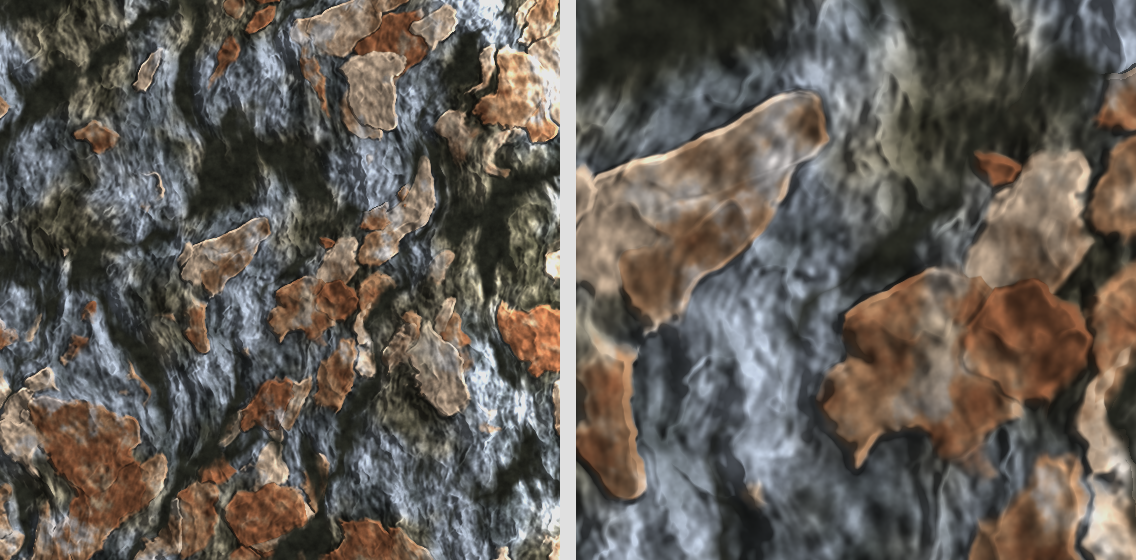
Left: the whole. Right: its middle third, enlarged.
This texture is drawn by a Shadertoy shader. Its source:

```glsl
// Weathered pine bark: furrowed grey plates carrying overlapping rust and tan flakes.
#define PLATE_GRID vec2(4.3, 2.1)
#define PLATE_TILT 0.38
#define FLAKE_GRID vec2(11.5, 8.0)
#define FIBRE_GRID vec2(30.0, 11.0)
#define WARP 0.22
#define CRACK_WIDTH 0.15
#define FLAKE_INSET 0.37
#define FLAKE_HEIGHT 0.011
#define RELIEF 0.62
#define GRAIN 0.26
#define SUN_START 0.86

const vec3 CREVICE = vec3(0.13, 0.135, 0.11);
const vec3 CHARCOAL = vec3(0.17, 0.175, 0.16);
const vec3 ASH = vec3(0.55, 0.545, 0.545);
const vec3 SLATE_BLUE = vec3(0.93, 1.0, 1.09);
const vec3 OLIVE = vec3(1.06, 1.01, 0.86);
const vec3 RUST = vec3(0.43, 0.27, 0.18);
const vec3 OCHRE = vec3(0.45, 0.34, 0.25);
const vec3 TAN = vec3(0.57, 0.50, 0.43);

struct Bark { float height, plate, cover, rim, tone, fibre, crag; };

float hash(vec2 p) {
    vec3 q = fract(p.xyx * 0.1031);
    q += dot(q, q.yzx + 33.33);
    return fract((q.x + q.y) * q.z);
}

vec2 hash2(vec2 p) { return vec2(hash(p), hash(p + 57.3)); }

float noise(vec2 p) {
    vec2 i = floor(p), f = fract(p);
    f = f * f * (3.0 - 2.0 * f);
    return mix(mix(hash(i), hash(i + vec2(1, 0)), f.x),
               mix(hash(i + vec2(0, 1)), hash(i + 1.0), f.x), f.y);
}

float fbm(vec2 p) {
    float sum = 0.0, amp = 0.5;
    for (int i = 0; i < 4; i++) {
        sum += amp * noise(p);
        p = mat2(1.6, 1.2, -1.2, 1.6) * p + 7.1;
        amp *= 0.5;
    }
    return sum / 0.9375;
}

mat2 turn(float a) { return mat2(cos(a), sin(a), -sin(a), cos(a)); }

// x: distance to the plate border, y: random value of the plate
vec2 plates(vec2 p) {
    vec2 cell = floor(p);
    float near = 9.0, second = 9.0, id = 0.0;
    for (int y = -1; y <= 1; y++)
    for (int x = -1; x <= 1; x++) {
        vec2 c = cell + vec2(x, y);
        float d = length(c + 0.05 + 0.9 * hash2(c) - p);
        if (d < near) { second = near; near = d; id = hash(c + 91.0); }
        else second = min(second, d);
    }
    return vec2(second - near, id);
}

// x: stacked height, y: signed inset from the outline, z: blended tone
vec3 flakes(vec2 p, float shrink) {
    vec2 cell = floor(p);
    float inset = -1.0, weight = 0.0, tone = 0.0;
    for (int y = -1; y <= 1; y++)
    for (int x = -1; x <= 1; x++) {
        vec2 c = cell + vec2(x, y) + 200.0;
        vec2 d = abs(turn(3.0 * hash(c + 11.0)) * (c - 199.85 + 0.7 * hash2(c) - p - 0.0));
        float outline = max(max(d.x, d.y), 0.78 * (d.x + d.y));
        float s = 0.42 + 0.34 * hash(c + 23.0) - outline + shrink;
        float w = exp(26.0 * smoothstep(0.0, 0.12, s) * (0.4 + 0.6 * hash(c + 37.0)));
        inset = max(inset, s);
        weight += w;
        tone += w * hash(c + 71.0);
    }
    return vec3(log(weight / 9.0) / 26.0, inset, tone / weight);
}

Bark bark(vec2 p) {
    vec2 bend = vec2(fbm(p * 4.5), fbm(p * 4.5 + 31.0)) - 0.5;
    vec2 rough = vec2(fbm(p * 24.0), fbm(p * 24.0 + 17.0)) - 0.5;
    vec2 q = p + WARP * bend + 0.035 * rough;
    vec2 plate = plates(turn(PLATE_TILT) * q * PLATE_GRID + 3.0);
    float shrink = min(0.0, 2.0 * (plate.x - FLAKE_INSET + 0.6 * (plate.y - 0.5)));
    vec3 flake = flakes((q + 0.03 * rough.yx) * FLAKE_GRID, shrink);

    Bark b;
    b.plate = plate.x;
    b.cover = smoothstep(0.0, 0.1, flake.y);
    b.rim = exp(-pow((flake.y + 0.03) / 0.06, 2.0));
    b.tone = flake.z;
    b.fibre = fbm((p + 0.10 * bend) * FIBRE_GRID + 5.0);
    b.crag = 1.0 - 2.0 * abs(fbm((p + 0.05 * bend + 0.02 * rough) * vec2(21.0, 14.0) + 9.0) - 0.5);
    b.height = 0.028 * smoothstep(0.0, 0.4, plate.x) + FLAKE_HEIGHT * flake.x
             + mix(0.030, 0.013, b.cover) * (b.fibre - 0.5)
             + mix(0.026, 0.013, b.cover) * (b.crag - 0.75) + 0.004 * noise(p * 95.0);
    return b;
}

void mainImage(out vec4 fragColor, in vec2 fragCoord) {
    vec2 p = fragCoord / iResolution.y;
    float e = 0.0035;
    Bark b = bark(p);

    // Relief lit from the upper right
    vec2 slope = (vec2(bark(p + vec2(e, 0)).height, bark(p + vec2(0, e)).height) - b.height) / e;
    float light = clamp(1.0 - RELIEF * dot(slope, vec2(0.75, 0.6)), 0.5, 1.5);

    // Grey fibrous wood with cool and mossy patches
    float stain = fbm(p * 7.0 + 40.0);
    float speck = fbm(p * 42.0 + 13.0);
    float shade = 0.45 * b.fibre + 0.3 * speck + 0.25 * stain;
    vec3 wood = mix(CHARCOAL, ASH, smoothstep(0.33, 0.70, shade));
    wood *= mix(OLIVE, SLATE_BLUE, smoothstep(0.35, 0.62, stain));

    // Flakes run from rust through ochre to pale tan, worn back to grey in spots
    float tone = b.tone + 0.9 * (stain - 0.5) + 0.9 * (speck - 0.5);
    vec3 scale = mix(RUST, OCHRE, smoothstep(0.05, 0.40, tone));
    scale = mix(scale, TAN, smoothstep(0.38, 0.80, tone));
    scale *= 0.65 + 0.7 * speck;
    float worn = smoothstep(0.52, 0.68, 0.5 * speck + 0.5 * b.fibre);
    vec3 col = mix(wood, scale, b.cover * (1.0 - 0.6 * worn));

    // Grain, flake outlines, furrows and the sunlit side
    float grain = fbm(p * 75.0);
    col *= light * (1.0 + 2.0 * GRAIN * (grain - 0.5)) * (1.0 - 0.5 * b.rim * (1.0 - stain));
    float depth = b.plate + 0.3 * (b.fibre - 0.5) + 0.25 * (stain - 0.5);
    float furrow = smoothstep(0.0, CRACK_WIDTH, depth);
    col = mix(CREVICE * (0.5 + grain), col, furrow);
    float sun = smoothstep(SUN_START, SUN_START + 0.12, p.x + 0.3 * (noise(p * 4.0) - 0.5));
    col *= 1.0 + 0.65 * sun * furrow;
    fragColor = vec4(clamp(col, 0.0, 0.9), 1.0);
}
```
